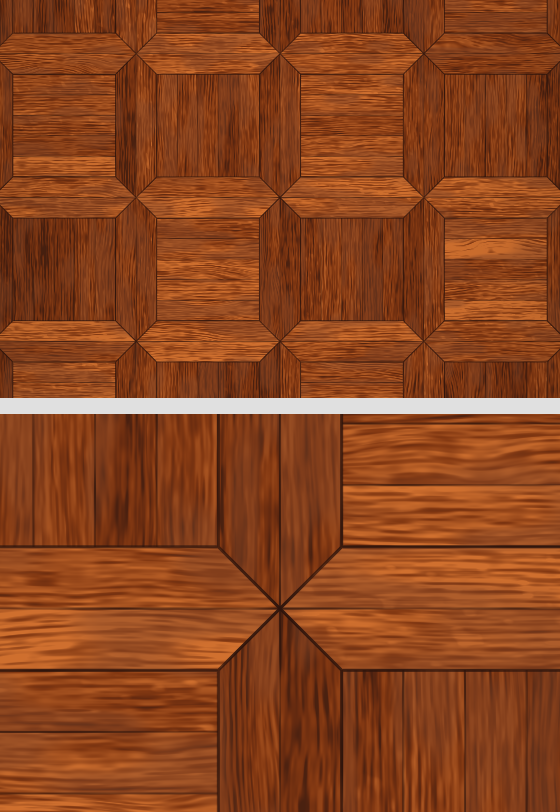
Top: the whole. Bottom: its middle third, enlarged.
Give the GLSL for this texture, as a Shadertoy shader.

```glsl
// Oak parquet: checkered five-slat panels framed by mitred double battens.

const float PITCH = 0.2569;             // panel spacing, in canvas widths
const vec2  NODE = vec2(0.5, 0.358);    // a crossing of the frames
const float BORDER = 0.143;             // batten width, in panel spacings
const float SLATS = 5.0;

const vec3 UMBER    = vec3(0.285, 0.125, 0.06);
const vec3 CHESTNUT = vec3(0.41, 0.17, 0.06);
const vec3 RUSSET   = vec3(0.51, 0.22, 0.07);
const vec3 AMBER    = vec3(0.63, 0.31, 0.12);
const vec3 HONEY    = vec3(0.80, 0.43, 0.18);
const vec3 DULL     = vec3(0.51, 0.27, 0.15);
const vec3 SEAM     = vec3(0.17, 0.075, 0.045);

struct Plank {
    vec2 uv;        // x along the grain, y across it
    float seed;     // random value of this plank
    float level;    // 1 when it lies horizontally, else 0
    float joint;    // distance to the outer joints
    float seam;     // distance to the finer seams
};

float hash(vec2 p) {
    vec3 q = fract(p.xyx * 0.1031);
    q += dot(q, q.yzx + 33.33);
    return fract((q.x + q.y) * q.z);
}

float noise(vec2 p) {
    vec2 i = floor(p), f = fract(p);
    f = f * f * (3.0 - 2.0 * f);
    return mix(mix(hash(i), hash(i + vec2(1, 0)), f.x),
               mix(hash(i + vec2(0, 1)), hash(i + vec2(1, 1)), f.x), f.y);
}

// Finds the plank under p, with one panel per unit square
Plank layPlank(vec2 p) {
    vec2 cell = floor(p), f = fract(p);
    vec2 d = min(f, 1.0 - f);
    float rim = min(d.x, d.y);
    Plank k;
    float index;
    if (rim < BORDER) {
        // Mitred batten: the grid line splits it into two halves
        bool isLevel = d.y < d.x;
        float side = step(0.5, isLevel ? f.y : f.x);
        k.level = isLevel ? 1.0 : 0.0;
        k.seam = rim;
        k.joint = min(BORDER - rim, abs(d.x - d.y) * 0.7071);
        index = SLATS + side + 2.0 * k.level;
    } else {
        // Panel slats turn by a quarter from cell to cell
        k.level = 1.0 - mod(cell.x + cell.y, 2.0);
        float width = (1.0 - 2.0 * BORDER) / SLATS;
        float t = ((k.level > 0.5 ? f.y : f.x) - BORDER) / width;
        k.seam = min(fract(t), 1.0 - fract(t)) * width;
        k.joint = rim - BORDER;
        index = floor(t);
    }
    k.uv = k.level > 0.5 ? p : p.yx;
    k.seed = hash(cell * 13.0 + vec2(index, 3.0));
    return k;
}

// Signed change of tone caused by growth rings, pores and ray flecks
float grain(vec2 uv, float seed) {
    vec2 q = uv + 10.0 + seed * vec2(37.0, 91.0);
    float figure = fract(seed * 57.3);
    float bend = noise(q * vec2(2.2, 6.0)) - 0.5 + 0.25 * noise(q * vec2(6.0, 12.0));
    float y = q.y + bend * mix(0.02, 0.11, figure * figure);
    float broad = noise(vec2(q.x * 1.3, y * 17.0)) - 0.5;
    float rings = 0.5 + 0.5 * sin(y * 6.2832 * 50.0 + 4.0 * noise(q * vec2(2.5, 25.0)));
    rings *= rings * noise(vec2(q.x * 5.0, y * 24.0));
    float pores = smoothstep(0.4, 0.95, noise(vec2(q.x * 12.0, y * 140.0)));
    float fibre = noise(vec2(q.x * 30.0, y * 170.0 + 7.0)) - 0.5;
    float fleck = smoothstep(0.72, 0.95, noise(vec2(q.x * 24.0 + q.y * 9.0, q.y * 60.0)));
    fleck *= step(0.7, fract(seed * 23.7));
    return 0.27 * broad - 0.42 * rings - 0.34 * pores + 0.22 * fibre + 0.16 * fleck + 0.19;
}

// Maps a tone from 0 to 1 onto the stain colours
vec3 stain(float tone) {
    float t = clamp(tone, 0.0, 1.0) * 4.0;
    vec3 c = mix(UMBER, CHESTNUT, min(t, 1.0));
    c = mix(c, RUSSET, clamp(t - 1.0, 0.0, 1.0));
    c = mix(c, AMBER, clamp(t - 2.0, 0.0, 1.0));
    return mix(c, HONEY, clamp(t - 3.0, 0.0, 1.0));
}

float lineMask(float dist, float halfWidth, float pixel) {
    return 1.0 - smoothstep(halfWidth - 0.6 * pixel, halfWidth + 0.6 * pixel, dist);
}

void mainImage(out vec4 fragColor, in vec2 fragCoord) {
    vec2 canvas = fragCoord / iResolution.x;
    float pixel = 1.0 / (iResolution.x * PITCH);
    vec2 p = (canvas - NODE) / PITCH;
    Plank k = layPlank(p);

    // Wood: horizontal planks catch more light
    float tone = mix(0.37, 0.67, k.level) + 0.32 * (k.seed - 0.5);
    tone += grain(k.uv, k.seed) + 0.06 * (noise(p * 3.0 + 20.0) - 0.5);
    vec3 color = stain(tone);
    float haze = smoothstep(0.4, 0.75, noise(k.uv * vec2(4.0, 14.0) + k.seed * 50.0));
    color = mix(color, DULL, 0.45 * haze);

    // Seams, worn unevenly, and stronger outer joints
    float wear = noise(p * 11.0 + 40.0);
    color = mix(color, SEAM, (0.25 + 0.55 * wear) * lineMask(k.seam, 0.0025, pixel));
    color = mix(color, SEAM, (0.6 + 0.35 * wear) * lineMask(k.joint, 0.0035, pixel));

    // Soft falloff of light towards the sides
    float offset = canvas.x - 0.5;
    color *= 1.02 - 0.3 * offset * offset;
    fragColor = vec4(color, 1.0);
}
```
